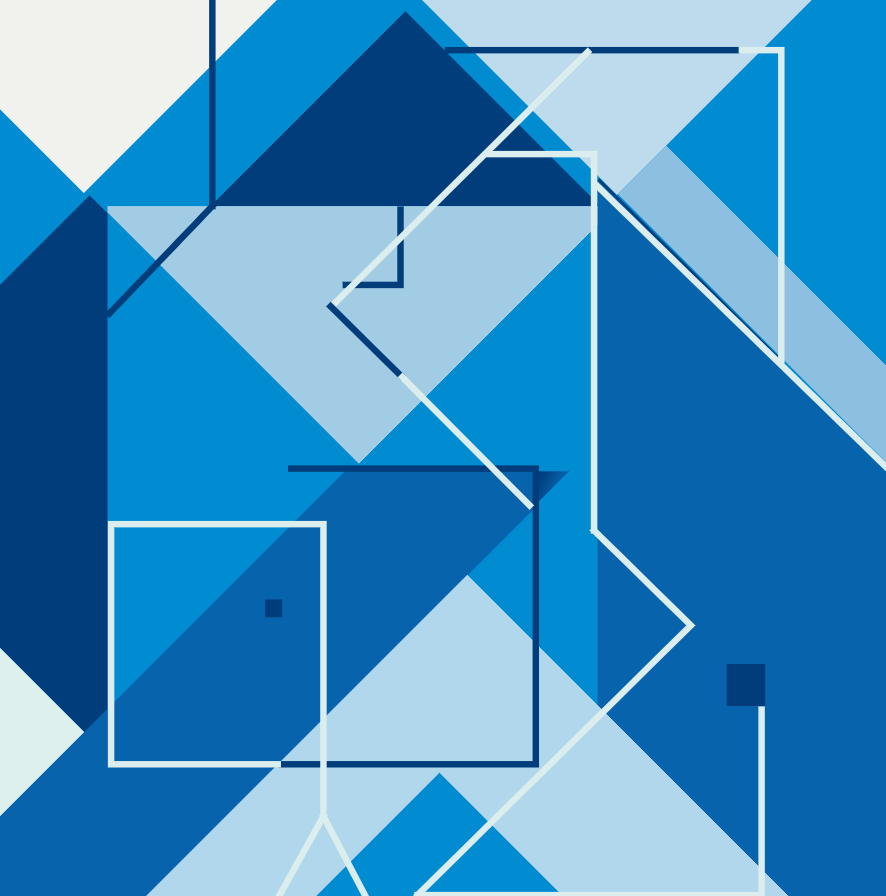
This background is drawn by a WebGL 2 fragment shader. Its source:

```glsl
#version 300 es
precision highp float;

uniform vec2 u_resolution;
out vec4 outColor;

const vec3 SKY = vec3(0.005, 0.55, 0.82);
const vec3 ROYAL = vec3(0.03, 0.39, 0.68);
const vec3 NAVY = vec3(0.0, 0.24, 0.48);
const vec3 ICE = vec3(0.69, 0.845, 0.925);
const vec3 MINT = vec3(0.86, 0.93, 0.93);

// Intersection of half planes; positive inside
float both(float a, float b) { return min(a, b); }
float within(float x, float lo, float hi) { return min(x - lo, hi - x); }

float block(vec2 p, vec2 lo, vec2 hi) {
    return both(within(p.x, lo.x, hi.x), within(p.y, lo.y, hi.y));
}

// Straight stroke with square caps; positive inside
float bar(vec2 p, vec2 a, vec2 b, float halfWidth) {
    vec2 dir = normalize(b - a);
    vec2 q = p - 0.5 * (a + b);
    float along = 0.5 * length(b - a) + halfWidth - abs(dot(q, dir));
    return both(along, halfWidth - abs(dir.x * q.y - dir.y * q.x));
}

float line(vec2 p, vec2 a, vec2 b) { return bar(p, a, b, 0.36); }

float elbow(vec2 p, vec2 a, vec2 b, vec2 c) {
    return max(line(p, a, b), line(p, b, c));
}

void paint(inout vec3 color, vec3 ink, float inside) {
    float pixel = 100.0 / u_resolution.y;
    color = mix(color, ink, clamp(inside / pixel + 0.5, 0.0, 1.0));
}

void main() {
    // Percent of canvas height, plus the two diagonal axes
    vec2 p = 100.0 * gl_FragCoord.xy / u_resolution.y;
    float rise = p.x - p.y;
    float fall = p.x + p.y;
    vec3 color = SKY;

    // Upper planes
    paint(color, vec3(0.945, 0.945, 0.93), both(-69.1 - rise, fall - 87.8));
    paint(color, vec3(0.745, 0.86, 0.935), both(fall - 147.1, -9.4 - rise));
    paint(color, vec3(0.55, 0.75, 0.88), both(rise + 9.4, within(fall, 147.3, 158.1)));
    paint(color, NAVY, both(p.y - 77.0, both(rise + 53.5, 144.0 - fall)));
    float funnel = both(77.0 - p.y, both(fall - 88.3, -8.2 - rise));
    paint(color, vec3(0.63, 0.80, 0.895), both(funnel, within(p.x, 12.0, 66.7)));

    // Side planes
    paint(color, ROYAL, both(p.x - 66.7, 146.7 - fall));
    float leftWall = both(12.0 - p.x, within(rise, -68.2, -8.0));
    paint(color, NAVY, both(leftWall, within(fall, 27.7, 88.2)));
    paint(color, vec3(0.87, 0.94, 0.935), both(27.7 - fall, -8.0 - rise));

    // Lower planes
    float ribbon = both(within(rise, -8.9, 16.4), both(47.9 - p.y, 59.9 - p.x));
    paint(color, ROYAL, ribbon);
    paint(color, ICE, both(rise - 16.3, 88.0 - fall));
    paint(color, SKY, both(rise - 35.3, 62.8 - fall));

    // Small accents
    float flag = both(p.x - 60.1, both(47.4 - p.y, 16.1 - rise));
    vec3 flagInk = mix(NAVY, ROYAL, smoothstep(60.0, 64.0, p.x + 0.5 * (47.4 - p.y)));
    paint(color, flagInk, flag);
    paint(color, NAVY, block(p, vec2(29.6, 31.1), vec2(31.5, 33.1)));
    paint(color, NAVY, block(p, vec2(81.1, 21.2), vec2(85.4, 25.9)));

    // Dark strokes
    float dark = elbow(p, vec2(23.7, 101.0), vec2(23.7, 77.0), vec2(12.2, 65.0));
    dark = max(dark, line(p, vec2(50.0, 94.4), vec2(82.2, 94.4)));
    dark = max(dark, elbow(p, vec2(44.7, 76.6), vec2(44.7, 68.2), vec2(38.6, 68.2)));
    dark = max(dark, line(p, vec2(36.9, 65.8), vec2(44.7, 58.1)));
    dark = max(dark, elbow(p, vec2(32.5, 47.7), vec2(59.8, 47.7), vec2(59.8, 14.7)));
    dark = max(dark, line(p, vec2(59.8, 14.7), vec2(31.4, 14.7)));
    dark = max(dark, bar(p, vec2(66.9, 79.9), vec2(87.0, 59.9), 0.15));
    paint(color, NAVY, dark);

    // Pale strokes: upper right frame and slanted lines
    float pale = elbow(p, vec2(82.8, 94.4), vec2(87.2, 94.4), vec2(87.2, 59.6));
    pale = max(pale, line(p, vec2(65.6, 94.2), vec2(37.5, 66.3)));
    pale = max(pale, line(p, vec2(66.7, 79.2), vec2(100.0, 46.8)));
    pale = max(pale, line(p, vec2(44.9, 57.9), vec2(59.1, 43.6)));

    // Long folded path
    pale = max(pale, elbow(p, vec2(54.6, 82.8), vec2(66.3, 82.8), vec2(66.3, 40.8)));
    pale = max(pale, elbow(p, vec2(66.3, 40.8), vec2(77.1, 30.2), vec2(46.6, 0.1)));
    pale = max(pale, elbow(p, vec2(46.6, 0.1), vec2(85.0, 0.1), vec2(85.0, 20.8)));

    // Lower left frame and its forked stem
    pale = max(pale, elbow(p, vec2(31.0, 14.7), vec2(12.4, 14.7), vec2(12.4, 41.5)));
    pale = max(pale, elbow(p, vec2(12.4, 41.5), vec2(36.1, 41.5), vec2(36.1, 8.9)));
    pale = max(pale, elbow(p, vec2(30.6, -1.0), vec2(36.1, 8.9), vec2(41.3, -1.0)));
    paint(color, MINT, pale);

    outColor = vec4(color, 1.0);
}
```
